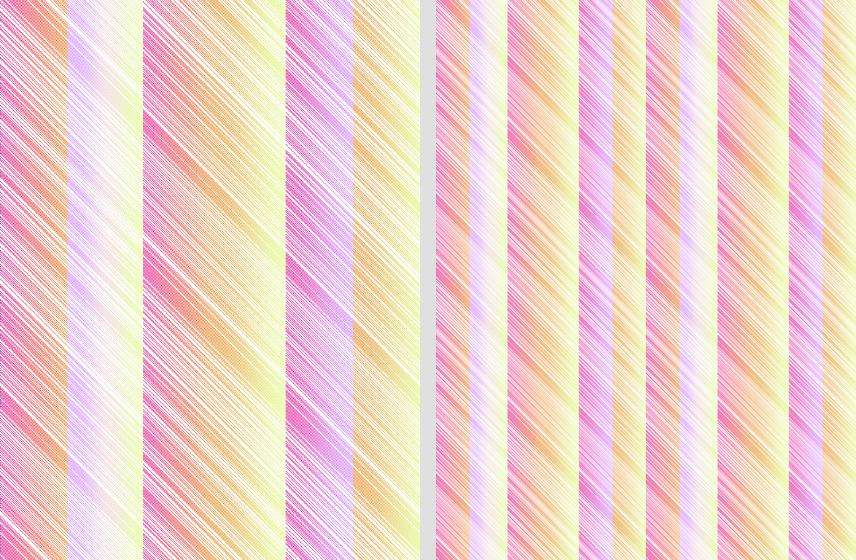
Left: one tile. Right: repeated 2 by 2.
Write a Shadertoy shader that draws this pattern.

```glsl
// Five vertical panels of fine diagonal hatching on white, tinted by sideways colour ramps.
// Each stroke is a staircase of tiny square cells; strokes sit at the local peaks of a hash
// on a ring of 768 slots, which wraps over both canvas edges.

const vec2 CELLS = vec2(576.0, 768.0);

float hash(float n) {
    uint h = uint(n) * 747796405u + 2891336453u;
    h = ((h >> ((h >> 28) + 4u)) ^ h) * 277803737u;
    return float(((h >> 22) ^ h) & 65535u) / 65536.0;
}

// Rank of a slot; favouring odd slots packs the strokes tighter in some bands
float rank(float slot) {
    slot = mod(slot, CELLS.y);
    float a = 6.2831853 * slot / CELLS.y;
    float packing = max(0.0, 0.35 * sin(3.0 * a + 1.0) + 0.3 * sin(7.0 * a) + 0.2 * sin(16.0 * a + 2.0));
    return hash(slot) + packing * mod(slot, 2.0);
}

// 1 where a slot outranks both neighbours, with a few strokes left out
float hasStroke(float slot) {
    float r = rank(slot);
    bool peak = r > rank(slot - 1.0) && r > rank(slot + 1.0);
    return peak && hash(mod(slot, CELLS.y) + 900.0) > 0.06 ? 1.0 : 0.0;
}

// Magenta through red and orange to lime
vec3 warmRamp(float s) {
    vec3 c = mix(vec3(0.89, 0.0, 0.50), vec3(0.90, 0.22, 0.20), smoothstep(0.0, 0.28, s));
    c = mix(c, vec3(0.89, 0.51, 0.06), smoothstep(0.22, 0.52, s));
    return mix(c, vec3(0.86, 0.98, 0.42), smoothstep(0.48, 1.0, s));
}

// Magenta through violet and a pale blush to lime
vec3 coolRamp(float s) {
    vec3 c = mix(vec3(0.87, 0.0, 0.56), vec3(0.80, 0.49, 1.0), smoothstep(0.0, 0.48, s));
    c = mix(c, vec3(0.93, 0.81, 0.80), smoothstep(0.53, 0.76, s));
    return mix(c, vec3(0.85, 0.98, 0.46), smoothstep(0.74, 0.98, s));
}

// Colour of one cell of the hatching
vec3 cellColour(vec2 cell) {
    // A quarter-ring shift at one panel edge closes the ring across the width
    float slot = cell.x + cell.y + 192.0 * step(196.0, cell.x);

    // Three ramps across; the second and fourth panels take the cool one
    float phase = fract((cell.x + 0.5) / 196.0);
    bool second = cell.x >= 93.0 && cell.x < 196.0;
    bool fourth = cell.x >= 392.0 && cell.x < 484.0;
    vec3 tint = second || fourth ? coolRamp(phase) : warmRamp(phase);

    // Dark indigo sliver along the first panel
    if (cell.x < 1.0) tint = vec3(0.16, 0.02, 0.45);

    return mix(vec3(1.0), tint, hasStroke(slot));
}

void mainImage(out vec4 fragColor, in vec2 fragCoord) {
    // Average the cells under the pixel to smooth their edges
    vec3 sum = vec3(0.0);
    for (float j = -1.0; j <= 1.0; j++) {
        for (float i = -1.0; i <= 1.0; i++) {
            vec2 uv = (fragCoord + vec2(i, j) / 3.0) / iResolution.xy;
            sum += cellColour(floor(uv * CELLS));
        }
    }
    fragColor = vec4(sum / 9.0, 1.0);
}
```
